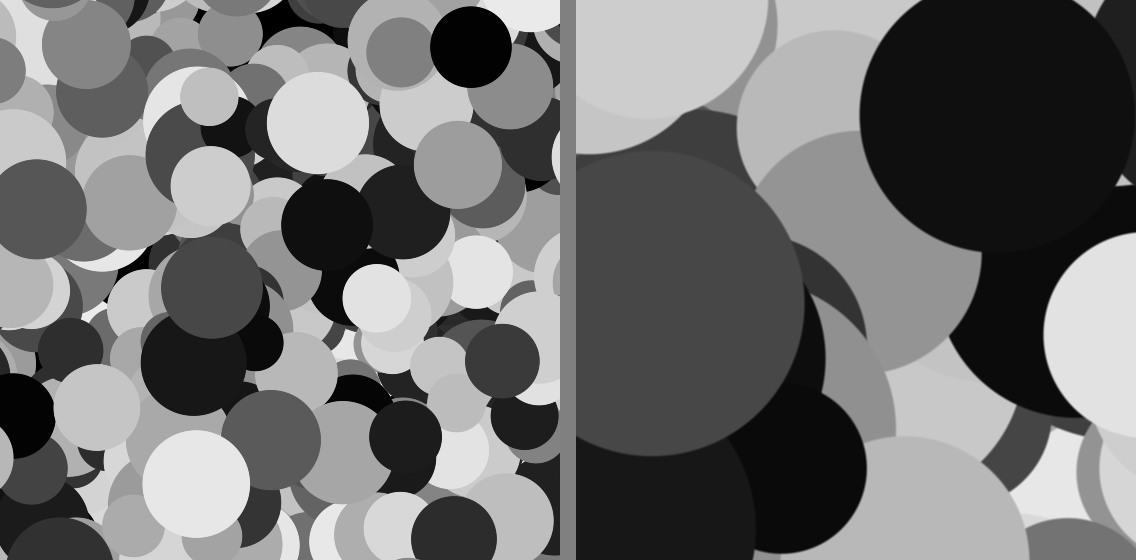
Left: the whole. Right: its middle third, enlarged.
Give the GLSL for this pattern, as a three.js fragment shader.

```glsl
varying vec2 vUv;

const int DISC_COUNT = 400;
const float MIN_RADIUS = 0.050;
const float MAX_RADIUS = 0.098;
const float EDGE_SOFTNESS = 0.001;   // half width of the rim
const float MAX_TONE = 0.93;
const float LIGHT_BIAS = 0.09;       // lifts mid greys towards light ones
const float GOLDEN_STEP = 0.618034;  // spreads tones evenly over the stack
const float SEED = 3.7;
const vec3 BACKGROUND = vec3(0.0);

float hash(vec2 p) {
  return fract(sin(dot(p, vec2(12.9898, 78.233))) * 43758.5453);
}

// Grey ramp from black to near white, thinned out around the middle
float discTone(float t) {
  float lift = smoothstep(0.3, 0.6, t) * (1.0 - smoothstep(0.6, 1.0, t));
  return MAX_TONE * t + LIGHT_BIAS * lift;
}

void main() {
  vec3 color = vec3(0.0);
  float uncovered = 1.0;

  // Stack of opaque discs, walked from the top one down
  for (int i = 0; i < DISC_COUNT; i++) {
    float id = float(i);
    vec2 spot = vec2(hash(vec2(id, SEED)), hash(vec2(id, SEED + 1.0)));
    vec2 center = mix(vec2(-MAX_RADIUS), vec2(1.0 + MAX_RADIUS), spot);
    float radius = mix(MIN_RADIUS, MAX_RADIUS, hash(vec2(id, SEED + 2.0)));

    float rim = distance(vUv, center) - radius;
    float cover = 1.0 - smoothstep(-EDGE_SOFTNESS, EDGE_SOFTNESS, rim);
    float tone = discTone(fract(id * GOLDEN_STEP + 0.5));

    color += uncovered * cover * vec3(tone);
    uncovered *= 1.0 - cover;
    if (uncovered < 0.002) break;
  }

  gl_FragColor = vec4(color + uncovered * BACKGROUND, 1.0);
}
```
